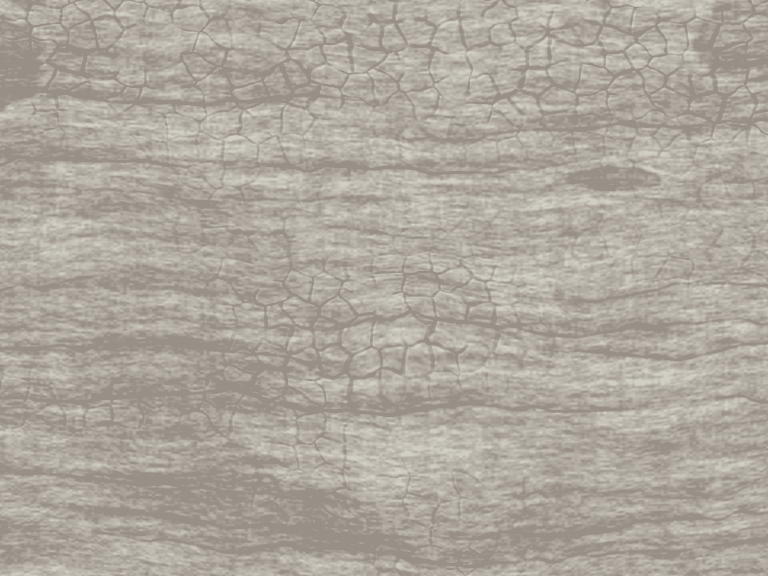
Reproduce this texture procedurally as a WebGL 1 fragment shader.

```glsl
precision highp float;
uniform vec2 u_resolution;

float hash(vec2 p) {
  return fract(sin(dot(p, vec2(127.1, 311.7))) * 43758.545);
}

float noise(vec2 p) {
  vec2 cell = floor(p), f = fract(p);
  f = f * f * (3.0 - 2.0 * f);
  float low = mix(hash(cell), hash(cell + vec2(1.0, 0.0)), f.x);
  float high = mix(hash(cell + vec2(0.0, 1.0)), hash(cell + 1.0), f.x);
  return mix(low, high, f.y);
}

// Cellular noise: distance to the border between the two nearest cells
float cellBorder(vec2 p) {
  vec2 base = floor(p), nearest = vec2(8.0), second = vec2(8.0);
  for (int j = -1; j <= 1; j++) {
    for (int i = -1; i <= 1; i++) {
      vec2 id = base + vec2(float(i), float(j));
      vec2 jitter = vec2(hash(id), hash(id + 37.3)) - 0.5;
      vec2 offset = id + 0.5 + 0.75 * jitter - p;
      if (dot(offset, offset) < dot(nearest, nearest)) {
        second = nearest;
        nearest = offset;
      } else if (dot(offset, offset) < dot(second, second)) {
        second = offset;
      }
    }
  }
  return dot(0.5 * (nearest + second), normalize(second - nearest));
}

// Short cracks that split the surface into blocks
float cracks(vec2 p) {
  vec2 wobble = vec2(noise(p * 45.0), noise(p * 45.0 + 19.0)) - 0.5;
  vec2 q = (p + 0.012 * wobble) * vec2(20.0, 25.0);
  float width = 0.015 + 0.07 * noise(p * 17.0 + 5.0);
  float broken = smoothstep(0.2, 0.45, noise(p * vec2(24.0, 19.0) + 31.0));
  return broken * (1.0 - smoothstep(width * 0.4, width + 0.045, cellBorder(q)));
}

// Long split along the grain, with a wider shadow on its upper side
float fissure(vec2 p, float level, float seed) {
  float wander = 0.03 * noise(vec2(p.x * 5.0, seed)) + 0.012 * noise(vec2(p.x * 28.0, seed + 4.4));
  float d = p.y - level - wander + 0.021;
  float presence = smoothstep(0.3, 0.75, noise(vec2(p.x * 2.6, seed + 9.7)));
  float line = 1.0 - smoothstep(0.0008, 0.004, abs(d));
  float shadow = exp(-abs(d) * (d > 0.0 ? 55.0 : 190.0));
  return presence * (0.4 * line + 0.38 * shadow);
}

// x: dark hollow with a darker edge, y: pale lip around it
vec2 knot(vec2 p, vec2 center, vec2 radius) {
  float r = length((p - center) / radius) + 0.3 * (noise(p * 38.0) - 0.5);
  float hollow = 1.0 - smoothstep(0.75, 1.08, r);
  float edge = exp(-pow((r - 0.95) / 0.1, 2.0));
  return vec2(0.36 * hollow + 0.3 * edge, exp(-pow((r - 1.2) / 0.1, 2.0)));
}

float bump(vec2 p, vec2 center, vec2 size) {
  vec2 d = (p - center) / size;
  return exp(-dot(d, d));
}

void main() {
  vec2 p = gl_FragCoord.xy / u_resolution.y;

  // Grain bends: sagging at the bottom, arched around the middle
  vec2 q = p;
  q.y -= 0.028 * cos(p.x * 3.9) * (1.0 - p.y);
  q.y -= 0.025 * bump(p, vec2(0.7, 0.45), vec2(0.16, 0.1));
  q.y -= 0.004 * sin(p.x * 13.0 + p.y * 9.0) + 0.002 * sin(p.x * 31.0 - p.y * 17.0);

  // Fibres from broad patches down to fine specks
  float tone = 0.47;
  tone += 0.42 * (noise(q * vec2(3.0, 9.0) + 3.0) - 0.5);
  tone += 0.42 * (noise(q * vec2(7.0, 55.0)) - 0.5);
  tone += 0.5 * (noise(q * vec2(20.0, 135.0) + 11.0) - 0.5);
  tone += 0.5 * (noise(q * vec2(65.0, 250.0) + 23.0) - 0.5);
  tone += 0.45 * (noise(q * vec2(180.0, 240.0) + 47.0) - 0.5);

  // Pale worn band with long streaks
  float worn = bump(p, vec2(0.85, 0.67), vec2(0.5, 0.09));
  tone += worn * (0.1 + 0.5 * (noise(q * vec2(5.0, 95.0) + 61.0) - 0.4));

  // Cracked areas, each crack lit along one side
  float cracked = smoothstep(0.72, 0.82, p.y + 0.1 * (noise(p * 6.0) - 0.5));
  cracked += bump(p, vec2(0.42, 0.66), vec2(0.13, 0.17));
  cracked += bump(p, vec2(0.72, 0.43), vec2(0.24, 0.12));
  cracked += 0.65 * smoothstep(0.5, 0.75, noise(p * vec2(4.0, 7.0) + 13.0));
  cracked = min(cracked, 1.0) * (1.0 - 0.8 * worn);
  float crack = cracks(q);
  float lip = max(cracks(q + vec2(-0.003, 0.003)) - crack, 0.0);
  tone += cracked * (0.14 * lip - 0.48 * crack);

  // Fissures in uneven rows, and one deep split
  float splits = 1.3 * fissure(q, 0.3, 2.3);
  for (int i = 0; i < 13; i++) {
    float row = float(i);
    float level = (row + 0.3 + 0.6 * hash(vec2(row, 5.0))) / 15.0;
    splits += (0.4 + 0.7 * hash(vec2(row, 8.0))) * fissure(q, level, row * 7.3 + 20.6);
  }
  tone -= min(splits, 0.75);

  // Two round knots in the upper corners and a narrow eye
  vec2 knots = knot(p, vec2(0.0, 0.89), vec2(0.07, 0.075));
  knots += knot(p, vec2(1.3, 0.94), vec2(0.085, 0.075));
  knots += knot(p, vec2(1.07, 0.69), vec2(0.075, 0.02));
  tone += 0.12 * knots.y - knots.x;

  vec3 shadowTaupe = vec3(0.595, 0.56, 0.525);
  vec3 paleWood = vec3(0.82, 0.81, 0.77);
  gl_FragColor = vec4(mix(shadowTaupe, paleWood, clamp(tone, 0.0, 1.0)), 1.0);
}
```
